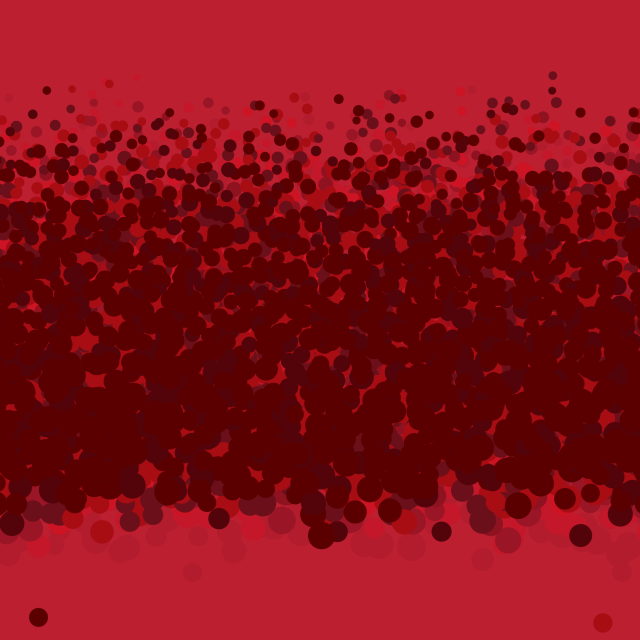
Write a three.js fragment shader that draws this background.

```glsl
varying vec2 vUv;

const vec3 CRIMSON = vec3(0.735, 0.120, 0.190);
const vec3 ROSE = vec3(0.770, 0.090, 0.160);
const vec3 SCARLET = vec3(0.800, 0.080, 0.140);
const vec3 RED = vec3(0.660, 0.050, 0.075);
const vec3 WINE = vec3(0.560, 0.070, 0.130);
const vec3 PLUM = vec3(0.420, 0.060, 0.100);
const vec3 MAROON = vec3(0.325, 0.015, 0.040);
const vec3 OXBLOOD = vec3(0.355, 0.000, 0.000);

const float CELL = 0.026;

vec3 hash3(vec2 cell, float seed) {
  vec3 p = fract(vec3(cell.xyx) * vec3(0.1031, 0.1030, 0.0973) + seed * 0.1373);
  p += dot(p, p.yxz + 33.33);
  return fract((p.xxy + p.yzz) * p.zyx);
}

// Share of cells that hold a dot at a given height
float bandDensity(float y, float floorY) {
  float rise = smoothstep(floorY, floorY + 0.21, y);
  float fall = 1.0 - smoothstep(0.60, 0.93, y);
  return rise * pow(fall, 1.4);
}

// Dots shrink toward the top of the band
float dotRadius(float y, float variation) {
  float height = clamp((y - 0.2) / 0.7, 0.0, 1.0);
  return mix(0.0195, 0.006, pow(height, 1.4)) * mix(0.75, 1.15, variation);
}

// Coverage of one layer of jittered dots
float dotLayer(vec2 uv, float seed, float amount, float floorY, float edge) {
  vec2 shift = hash3(vec2(seed, 7.0), 3.0).xy * CELL;
  vec2 home = floor((uv + shift) / CELL);
  float cover = 0.0;
  for (int j = -1; j <= 1; j++) {
    for (int i = -1; i <= 1; i++) {
      vec2 cell = home + vec2(float(i), float(j));
      vec3 place = hash3(cell + 40.0, seed);
      vec3 trait = hash3(cell + 91.0, seed + 19.0);
      vec2 center = (cell + place.xy) * CELL - shift;
      float present = step(trait.x, amount * bandDensity(center.y, floorY));
      float dist = length(uv - center) - dotRadius(center.y, trait.y);
      cover = max(cover, present * (1.0 - smoothstep(-edge, edge, dist)));
    }
  }
  return cover;
}

vec3 scatter(vec3 base, vec3 tint, vec2 uv, float seed, float amount, float floorY, float edge) {
  return mix(base, tint, dotLayer(uv, seed, amount, floorY, edge));
}

void main() {
  vec2 uv = vUv;
  float edge = max(fwidth(uv.y) * 0.7, 0.0004);
  vec3 color = CRIMSON;

  // Faint dots that reach past the band
  color = scatter(color, mix(CRIMSON, WINE, 0.2), uv, 1.0, 0.8, 0.08, edge);
  color = scatter(color, ROSE, uv, 2.0, 0.9, 0.11, edge);
  color = scatter(color, mix(CRIMSON, WINE, 0.75), uv, 3.0, 0.6, 0.12, edge);

  // Reds and plums that show through the gaps
  color = scatter(color, SCARLET, uv, 4.0, 0.7, 0.15, edge);
  color = scatter(color, WINE, uv, 5.0, 0.35, 0.14, edge);
  color = scatter(color, RED, uv, 6.0, 0.8, 0.14, edge);
  color = scatter(color, PLUM, uv, 7.0, 0.65, 0.14, edge);
  color = scatter(color, RED, uv, 8.0, 0.65, 0.15, edge);

  // Dense dark dots on top
  color = scatter(color, OXBLOOD, uv, 9.0, 0.45, 0.15, edge);
  color = scatter(color, MAROON, uv, 10.0, 0.6, 0.15, edge);
  color = scatter(color, OXBLOOD, uv, 11.0, 0.78, 0.14, edge);

  gl_FragColor = vec4(color, 1.0);
}
```
